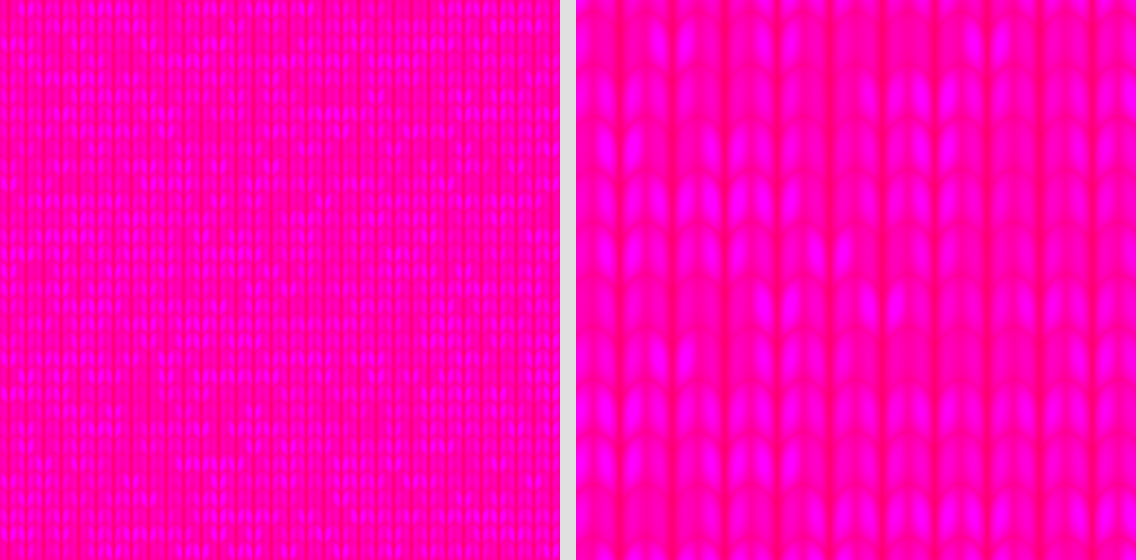
Left: the whole. Right: its middle third, enlarged.
This pattern is drawn by a WebGL 2 fragment shader. Its source:

```glsl
#version 300 es
precision highp float;

#define REPEATS 32.0   // stitches across and rows down
#define LEAN 0.38      // rise of each leg from the V tip
#define SHADOW 0.39    // blue level in the groove
#define BODY 0.78      // blue level of plain yarn
#define GLOW 0.28      // strength of stitch variation
#define SEAM 0.62      // light kept between rows
#define EDGE_DIM 0.30  // dimming where columns meet

uniform vec2 u_resolution;
out vec4 fragColor;

const float PI = 3.14159265;

// Random value per stitch, wrapping at the tile edge
float stitchTone(vec2 id) {
    vec3 p = fract(mod(id, REPEATS).xyx * vec3(0.1031, 0.1030, 0.0973));
    p += dot(p, p.yzx + 33.33);
    return fract((p.x + p.y) * p.z);
}

void main() {
    vec2 grid = gl_FragCoord.xy / u_resolution * REPEATS;

    // Distance from the groove: 0 at the V tip, 1 at the column edge
    float side = abs(fract(grid.x) - 0.5) * 2.0;

    // Bend the rows so the two legs form a rounded V
    float arch = LEAN * (sin(side * PI * 0.5) - 0.7071);
    float row = grid.y - arch;
    vec2 id = vec2(floor(grid.x), floor(row));

    // Soft yarn profile across and along each leg
    float across = smoothstep(-0.15, 0.46, side)
                 * (1.0 - EDGE_DIM * smoothstep(0.55, 1.0, side));
    float along = sin(PI * fract(row));
    float yarn = across * mix(SEAM, 1.0, sqrt(max(along, 0.0)));

    // Variation fades to zero at every stitch border
    float tone = mix(-0.25, 1.0, stitchTone(id));
    float bump = sin(PI * side) * along;

    float blue = mix(SHADOW, BODY, yarn) + GLOW * tone * bump;
    fragColor = vec4(1.0, 0.0, clamp(blue, 0.0, 1.0), 1.0);
}
```
